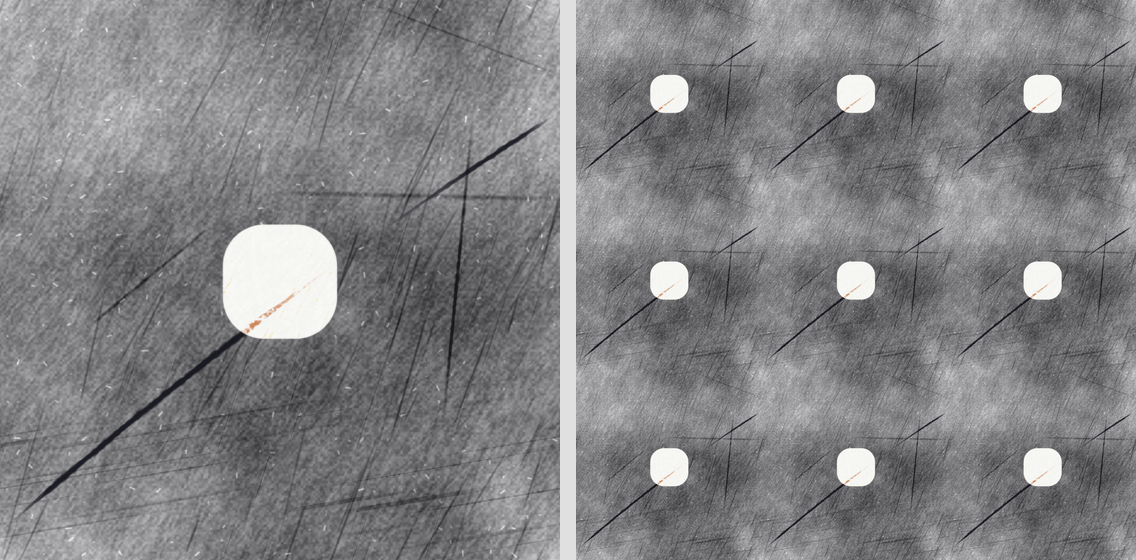
Left, the tile; right, the same tile 3 across and 3 down.
A WebGL 1 fragment shader for this texture:

```glsl
precision highp float;
// Worn grey slate with steep scratches, a long dark crack and a pale rounded panel.
// Sheared value noise on wrapping lattices makes grain and streaks; hashed
// segments on a torus make the scratches, so all four edges continue.
uniform vec2 u_resolution;

#define BASE_TONE 0.505
#define BLOTCH_CONTRAST 0.46
#define GRAIN_CONTRAST 0.25
#define STREAK_CONTRAST 0.13
#define SCRATCH_DEPTH 0.22
#define SCRATCH_COUNT 64
#define SPECK_CELLS 44.0
#define PANEL_HALF 0.102
#define PANEL_RADIUS 0.074
#define PANEL_COLOR vec3(0.965, 0.965, 0.955)
#define CRACK_COLOR vec3(0.07, 0.075, 0.105)

float hash(vec2 p) {
  return fract(sin(dot(p, vec2(127.1, 311.7))) * 43758.5453);
}

// Value noise that repeats after "period" cells
float noise(vec2 p, vec2 period, float seed) {
  vec2 cell = floor(p), f = fract(p);
  vec2 a = mod(cell, period) + seed;
  vec2 b = mod(cell + 1.0, period) + seed;
  f = f * f * (3.0 - 2.0 * f);
  return mix(mix(hash(a), hash(vec2(b.x, a.y)), f.x),
             mix(hash(vec2(a.x, b.y)), hash(b), f.x), f.y);
}

// Noise drawn out along (1, slope); a whole slope keeps the tiling
float streak(vec2 p, float slope, vec2 cells, float seed) {
  return noise(vec2(slope * p.x - p.y, p.x) * cells, cells, seed);
}

float blotches(vec2 p) {
  return 0.5 * noise(p * 4.0, vec2(4.0), 3.1)
       + 0.3 * noise(p * 9.0, vec2(9.0), 17.3)
       + 0.2 * noise(p * 21.0, vec2(21.0), 31.7);
}

// Tapered line segment, wrapped around the canvas
float scratch(vec2 p, vec2 center, float angle, float halfLength, float width) {
  vec2 d = fract(p - center + 0.5) - 0.5;
  vec2 dir = vec2(cos(angle), sin(angle));
  float along = abs(dot(d, dir)) / halfLength;
  float across = abs(d.x * dir.y - d.y * dir.x);
  return (1.0 - smoothstep(0.0, width + 1.0 / u_resolution.y, across))
       * (1.0 - smoothstep(0.45, 1.0, along));
}

float scatteredScratches(vec2 p) {
  float sum = 0.0;
  for (int i = 0; i < SCRATCH_COUNT; i++) {
    float id = float(i);
    vec2 center = vec2(hash(vec2(id, 1.3)), hash(vec2(id, 2.7)));
    float angle = mix(1.02, 1.36, hash(vec2(id, 4.1)));
    float size = hash(vec2(id, 5.9));
    float depth = mix(0.3, 1.0, hash(vec2(id, 7.7)));
    sum += depth * scratch(p, center, angle, mix(0.04, 0.22, size * size), 0.0018);
  }
  return min(sum, 1.4);
}

// Short bright nicks, at most one per cell
float specks(vec2 p) {
  vec2 cell = mod(floor(p * SPECK_CELLS), SPECK_CELLS);
  vec2 offset = 0.35 + 0.3 * vec2(hash(cell + 0.3), hash(cell + 0.7));
  float size = hash(cell + 5.1);
  float nick = scratch(p, (cell + offset) / SPECK_CELLS, 6.283 * hash(cell + 9.2),
                       mix(0.002, 0.008, size * size), 0.0012);
  return nick * step(0.8, hash(cell + 13.4)) * mix(0.3, 1.0, size);
}

// Slightly bowed crack that dies out before either side edge
float crack(vec2 p) {
  float path = 0.05 + 0.87 * p.x - 0.12 * p.x * p.x;
  float lower = smoothstep(0.0, 0.12, p.x) * (1.0 - smoothstep(0.42, 0.6, p.x));
  float upper = 0.75 * smoothstep(0.62, 0.87, p.x) * (1.0 - smoothstep(0.93, 1.0, p.x));
  float strength = lower + upper;
  float ragged = noise(p * 110.0, vec2(110.0), 41.0);
  float width = mix(0.0015, 0.0062, strength * strength) * mix(0.6, 1.3, ragged);
  float across = abs(p.y - path) * 0.78;
  float line = 1.0 - smoothstep(width * 0.45, width + 1.0 / u_resolution.y, across);
  return line * min(1.0, strength * 1.3);
}

float roundedBox(vec2 p, float halfSize, float radius) {
  vec2 q = abs(p) - halfSize + radius;
  return length(max(q, 0.0)) + min(max(q.x, q.y), 0.0) - radius;
}

void main() {
  vec2 p = gl_FragCoord.xy / u_resolution;

  // Cloudy tone, brighter toward the bottom and top
  float blotch = blotches(p);
  float tone = BASE_TONE + BLOTCH_CONTRAST * (blotch - 0.5) + 0.045 * cos(6.2832 * p.y);

  // Fine grain and brushed streaks
  float grain = 0.6 * noise(p * 230.0, vec2(230.0), 7.0)
              + 0.4 * streak(p, 1.0, vec2(170.0, 70.0), 11.0);
  float steep = streak(p, 3.0, vec2(62.0, 17.0), 19.0);
  float leaning = streak(p, 2.0, vec2(90.0, 13.0), 23.0);
  float shallow = streak(p.yx, 6.0, vec2(34.0, 19.0), 29.0);
  float lowBand = smoothstep(0.2, 0.9, cos(6.2832 * (p.y - 0.14)));
  tone += GRAIN_CONTRAST * (grain - 0.5);
  tone += STREAK_CONTRAST * (0.5 * (steep + leaning) - 0.5);
  tone -= 0.12 * smoothstep(0.72, 1.0, steep) * smoothstep(0.65, 0.35, blotch);
  tone -= 0.12 * lowBand * smoothstep(0.65, 1.0, shallow);

  // Scattered scratches, then the few long ones
  tone -= SCRATCH_DEPTH * scatteredScratches(p) * mix(0.5, 1.1, grain);
  tone -= 0.32 * scratch(p, vec2(0.818, 0.52), 1.475, 0.3, 0.003);
  tone -= 0.16 * scratch(p, vec2(0.75, 0.65), -0.02, 0.3, 0.005);
  tone -= 0.22 * scratch(p, vec2(0.26, 0.5), 0.69, 0.17, 0.003);
  tone -= 0.13 * scratch(p, vec2(0.83, 0.93), -0.36, 0.22, 0.0015);
  tone += 0.3 * specks(p);

  float crackMask = crack(p);
  vec3 slate = vec3(clamp(tone, 0.1, 0.9)) + vec3(-0.002, -0.004, 0.007);
  slate = mix(slate, CRACK_COLOR, 0.92 * crackMask);

  // Panel with faint ochre streaks and a rusty trace of the crack
  float ochre = smoothstep(0.62, 0.95, leaning) * smoothstep(0.45, 0.8, grain);
  vec3 panel = PANEL_COLOR + 0.03 * (grain - 0.5);
  panel = mix(panel, vec3(0.94, 0.86, 0.62), 0.6 * ochre);
  panel = mix(panel, vec3(0.8, 0.53, 0.36), crackMask * smoothstep(0.25, 0.65, grain));

  float edge = roundedBox(p - vec2(0.5, 0.497), PANEL_HALF, PANEL_RADIUS);
  float soft = 1.0 / u_resolution.y;
  gl_FragColor = vec4(mix(panel, slate, smoothstep(-soft, soft, edge)), 1.0);
}
```
